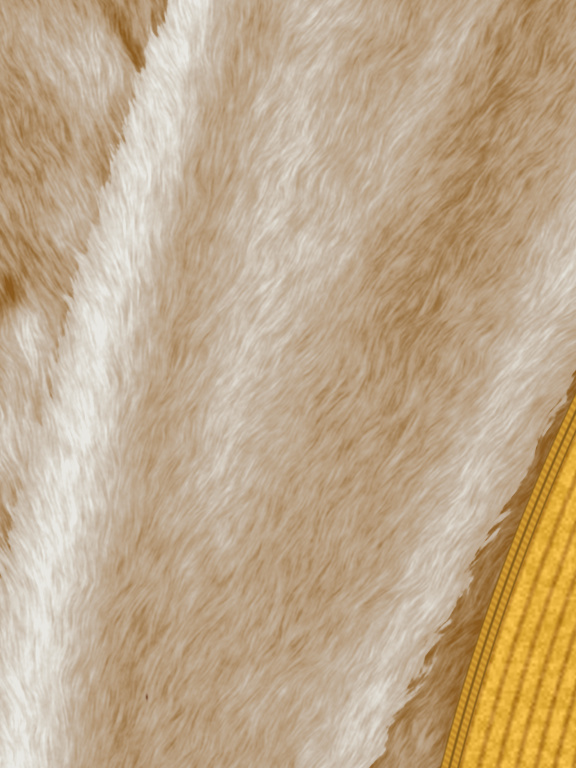
Give the GLSL for this texture, as a Shadertoy shader.

```glsl
const float SOFT = 0.0025;

float hash(vec2 p) {
    vec3 q = fract(vec3(p.xyx) * 0.1031);
    q += dot(q, q.yzx + 33.33);
    return fract((q.x + q.y) * q.z);
}

float noise(vec2 p) {
    vec2 cell = floor(p), f = fract(p);
    f = f * f * (3.0 - 2.0 * f);
    float low = mix(hash(cell), hash(cell + vec2(1, 0)), f.x);
    float high = mix(hash(cell + vec2(0, 1)), hash(cell + vec2(1, 1)), f.x);
    return mix(low, high, f.y);
}

float band(float x, float center, float width) {
    float t = (x - center) / width;
    return exp(-t * t);
}

float blob(vec2 p, vec2 center, vec2 size) {
    vec2 t = (p - center) / size;
    return exp(-dot(t, t));
}

float cover(float d, float soft) {
    return smoothstep(-soft, soft, d);
}

// Noise smeared along the pile direction, centered on zero
float strands(vec2 p, vec2 dir, float freq, float reach) {
    float sum = 0.0;
    for (int i = 0; i < 16; i++) {
        float t = (float(i) - 7.5) / 8.0;
        sum += noise((p + dir * t * reach) * freq);
    }
    return sum / 16.0 - 0.5;
}

// Brown shadow to cream highlight
vec3 furRamp(float light) {
    vec3 c = mix(vec3(0.58, 0.41, 0.20), vec3(0.71, 0.60, 0.47), clamp(light / 0.35, -0.3, 1.0));
    c = mix(c, vec3(0.77, 0.71, 0.64), clamp((light - 0.35) / 0.3, 0.0, 1.0));
    return mix(c, vec3(0.89, 0.88, 0.85), clamp((light - 0.65) / 0.35, 0.0, 1.15));
}

float leftFold(float y) {
    float t = y - 0.36;
    return 0.24 * t + 0.054 * t * t;
}

float rightHem(float y) {
    return 0.645 + 0.52 * y;
}

float zipEdge(float y) {
    return 0.764 + 0.25 * y + 0.17 * y * y;
}

// Folds of the front blanket
float frontLight(vec2 p, float u, float r) {
    float low = 1.0 - p.y / 1.333;
    float light = 0.37 + 0.06 * (noise(p * vec2(7.0, 4.0)) - 0.5);
    light += 0.60 * band(u, 0.045 + 0.06 * low, 0.075 + 0.02 * low);
    light -= 0.07 * band(u, 0.17 + 0.1 * low, 0.05);
    light += 0.34 * band(p.x, 0.28 + 0.2 * p.y, 0.10) * smoothstep(0.15, 0.65, p.y);
    light += 0.22 * band(p.x, 0.59 + 0.58 * (p.y - 0.92), 0.06) * smoothstep(0.7, 0.95, p.y);
    light -= 0.13 * band(p.x, 0.747 + 0.345 * (p.y - 0.83), 0.06) * smoothstep(0.5, 0.85, p.y);
    light += 0.38 * band(r, 0.045 + 0.08 * p.y, 0.07);
    return light + 0.12 * blob(p, vec2(0.5, 0.1), vec2(0.14, 0.12));
}

// Rumpled layer behind the left fold
float backLight(vec2 p) {
    float light = 0.30 + 0.12 * (noise(p * 12.0) - 0.5);
    light += 0.40 * blob(p, vec2(0.155, 1.21), vec2(0.07, 0.10));
    light += 0.38 * blob(p, vec2(0.13, 0.96), vec2(0.05, 0.07));
    light += 0.50 * blob(p, vec2(0.05, 0.75), vec2(0.05, 0.07));
    light += 0.46 * blob(p, vec2(0.01, 0.58), vec2(0.06, 0.10));
    light += 0.22 * blob(p, vec2(0.04, 1.28), vec2(0.08, 0.06));
    light -= 0.45 * blob(p, vec2(0.215 - 0.5 * (p.y - 1.27), 1.27), vec2(0.016, 0.07));
    return light - 0.38 * blob(p, vec2(0.01 + 0.4 * (p.y - 0.82), 0.82), vec2(0.03, 0.04));
}

// Ribbed cloth with a woven zip along its border
vec3 corduroy(vec2 p, float d) {
    vec3 shade = vec3(0.73, 0.51, 0.15), gold = vec3(0.89, 0.69, 0.24);
    float rib = abs(fract((d - 0.034) / 0.033) - 0.5) * 2.0;
    float nap = noise(p * 190.0) - 0.5 + 0.7 * (noise(p * 75.0) - 0.5);
    vec3 cloth = mix(gold * 1.02, shade, smoothstep(0.45, 1.0, rib)) + 0.11 * nap;
    float cord = abs(fract(d / 0.016) - 0.5) * 2.0;
    float weave = 0.5 + 0.5 * cos(6.2832 * (p.y * 95.0 + d * 60.0));
    vec3 zip = mix(mix(shade, gold, 0.1 + 0.5 * weave), shade * 0.7, smoothstep(0.45, 1.0, cord));
    return mix(zip, cloth, cover(d - 0.033, SOFT));
}

void mainImage(out vec4 fragColor, in vec2 fragCoord) {
    vec2 p = fragCoord / iResolution.x;
    float u = p.x - leftFold(p.y);
    float r = rightHem(p.y) - p.x;
    float d = p.x - zipEdge(p.y);

    // Pile direction and strand detail
    float angle = mix(1.95, 1.15, smoothstep(-0.02, 0.3, u)) - 0.3 * max(u, 0.0);
    angle += 0.6 * (noise(p * 17.0) - 0.5) + 0.5 * (noise(p * 45.0) - 0.5);
    vec2 dir = vec2(cos(angle), sin(angle));
    float fine = strands(p, dir, 250.0, 0.013);
    float tuft = strands(p, dir, 105.0, 0.022);
    float detail = 0.62 * fine + 0.42 * tuft;
    float fringe = 0.05 * tuft + 0.03 * fine;

    // Layers from back to front
    vec3 col = furRamp(backLight(p) + 1.2 * detail);
    float gap = 0.12 + 0.2 * blob(p, vec2(0.72, 0.03), vec2(0.05, 0.09)) - 0.12 * band(d, 0.0, 0.02);
    col = mix(col, furRamp(gap + detail), cover(p.x - 0.5, SOFT));
    col = mix(col, corduroy(p, d), cover(d, SOFT));
    float front = cover(u + fringe, 2.5 * SOFT) * cover(r + fringe, 2.0 * SOFT);
    col = mix(col, furRamp(frontLight(p, u, r) + detail), front);

    // Stray fiber
    float speck = blob(p, vec2(0.255, 0.123), vec2(0.002, 0.005));
    col = mix(col, vec3(0.4, 0.2, 0.1), 0.8 * speck);
    fragColor = vec4(clamp(col, 0.0, 1.0), 1.0);
}
```
